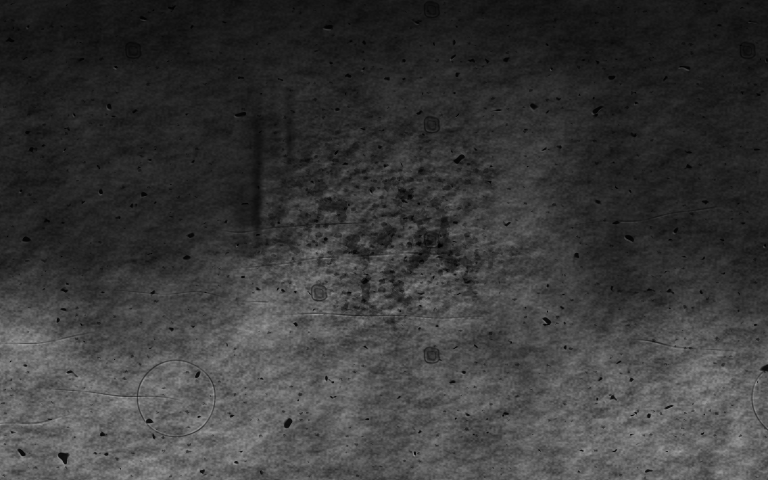
Write a WebGL 2 fragment shader that draws this texture.

```glsl
#version 300 es
precision highp float;

#define PALE 0.395
#define DARK 0.135
#define CENTRE_LIFT 0.105
#define GRAIN 0.30
#define RELIEF 0.9
#define TILE_WIDTH 1.28
#define KNOT_RADIUS 0.016
#define RING_RADIUS 0.081
#define SCRATCHES 9

uniform vec2 u_resolution;
out vec4 fragColor;

float hash(vec2 p) {
    vec3 q = fract(p.xyx * 0.1031);
    q += dot(q, q.yzx + 33.33);
    return fract((q.x + q.y) * q.z);
}

float noise(vec2 p) {
    vec2 i = floor(p), f = fract(p);
    f = f * f * (3.0 - 2.0 * f);
    return mix(mix(hash(i), hash(i + vec2(1, 0)), f.x),
               mix(hash(i + vec2(0, 1)), hash(i + vec2(1, 1)), f.x), f.y);
}

float fbm(vec2 p) {
    float sum = 0.0, gain = 0.5;
    for (int i = 0; i < 5; i++) {
        sum += gain * noise(p);
        p = mat2(1.6, 1.2, -1.2, 1.6) * p + 17.3;
        gain *= 0.5;
    }
    return sum / 0.97;
}

// One irregular hole per chosen grid cell
float pores(vec2 p, float cells, float chance, float radius) {
    vec2 g = p * cells, id = floor(g);
    vec2 centre = 0.5 + 0.4 * (vec2(hash(id + 3.1), hash(id + 7.7)) - 0.5);
    float size = hash(id + 12.9);
    vec2 d = (fract(g) - centre) * vec2(0.85, 1.15);
    d += 0.22 * (vec2(noise(g * 5.0), noise(g * 5.0 + 40.0)) - 0.5);
    float aa = cells / u_resolution.y;
    float hole = smoothstep(aa, -aa, length(d) - radius * mix(0.35, 1.0, size * size));
    return hole * step(hash(id + 21.3), chance);
}

float line(float d, float width) {
    float aa = 0.8 / u_resolution.y;
    return 1.0 - smoothstep(width - aa, width + aa, abs(d));
}

// Filled formwork mark: shaded disc, dark outline, lit lower edge
float knot(vec2 d) {
    d += 0.005 * (vec2(noise(d * 90.0), noise(d * 90.0 + 9.0)) - 0.5);
    float r = length(d);
    float disc = 1.0 - smoothstep(KNOT_RADIUS * 0.8, KNOT_RADIUS * 1.1, r);
    float lit = smoothstep(0.0, KNOT_RADIUS, -d.y - 0.3 * d.x);
    float inner = line(r - KNOT_RADIUS * 0.55, 0.001);
    return 1.0 - 0.28 * disc - 0.4 * line(r - KNOT_RADIUS, 0.0015) - 0.25 * inner
         + 0.4 * lit * line(r - KNOT_RADIUS * 0.8, 0.001);
}

void main() {
    vec2 p = gl_FragCoord.xy / u_resolution.y;
    float mottle = fbm(p * vec2(3.5, 5.0) + 4.0);
    float fine = fbm(p * vec2(32.0, 48.0));

    // Broad stain: pale foot, dark head, lifted centre
    float middle = smoothstep(0.48, 0.7, p.x) * (1.0 - smoothstep(1.08, 1.3, p.x));
    float belt = smoothstep(0.25, 0.5, p.y) * (1.0 - smoothstep(0.5, 1.0, p.y));
    float tone = mix(PALE, DARK, smoothstep(0.2, 0.58, p.y + 0.35 * (mottle - 0.5)));
    tone += CENTRE_LIFT * middle * belt;
    tone -= 0.05 * middle * (1.0 - smoothstep(0.2, 0.45, p.y));
    tone -= 0.045 * smoothstep(0.7, 1.0, p.y);

    // Mottling, grain and slanted relief
    float patches = fbm(p * 11.0 + 30.0);
    float slope = fine - fbm((p + vec2(0.003, -0.004)) * vec2(32.0, 48.0));
    float grain = noise(p * vec2(230.0, 270.0)) - 0.5;
    tone *= 1.0 + 0.55 * (patches - 0.5) + 0.45 * (fine - 0.5) + GRAIN * grain + RELIEF * slope;

    // Vertical runs left of the centre
    float runs = smoothstep(0.46, 0.54, p.x) * (1.0 - smoothstep(0.58, 0.68, p.x));
    runs *= smoothstep(0.42, 0.55, p.y) * (1.0 - smoothstep(0.68, 0.88, p.y));
    tone *= 1.0 + runs * (0.9 * noise(vec2(p.x * 60.0 + 2.0 * mottle, p.y * 7.0)) - 0.6);

    // Pitted cluster
    vec2 fromCluster = (p - vec2(0.81, 0.52)) / vec2(0.29, 0.21);
    float cluster = 1.0 - smoothstep(0.4, 1.2, length(fromCluster) + 0.8 * (patches - 0.5));
    float pits = smoothstep(0.56, 0.66, fbm(p * 42.0 + 8.0));
    tone *= 1.0 - cluster * (0.38 * pits + 0.45 * pores(p, 52.0, 0.5, 0.34) - 1.2 * slope);

    // Faint scratches, mostly level
    for (int i = 0; i < SCRATCHES; i++) {
        vec2 seed = vec2(float(i), 5.0);
        vec2 d = p - vec2(1.6 * hash(seed), 0.08 + 0.5 * hash(seed + 11.0));
        float reach = mix(0.06, 0.3, hash(seed + 23.0));
        float bend = 0.25 * (hash(seed + 37.0) - 0.4) * d.x + 0.02 * (noise(p * 12.0) - 0.5);
        float fade = (1.0 - smoothstep(0.5 * reach, reach, abs(d.x))) * noise(p * 35.0);
        tone *= 1.0 - 0.6 * fade * line(d.y - bend, 0.001);
        tone *= 1.0 + 0.4 * fade * line(d.y - bend + 0.003, 0.0008);
    }

    // Large ring and column of knots
    vec2 tiled = vec2(mod(p.x, TILE_WIDTH), p.y);
    vec2 toRing = vec2(mod(p.x + 0.273, TILE_WIDTH) - 0.64, p.y - 0.17);
    float ringGap = length(toRing) - RING_RADIUS + 0.004 * (noise(p * 25.0) - 0.5);
    tone *= 1.0 - 0.45 * line(ringGap, 0.001) * (0.4 + noise(p * 30.0));
    tone *= 1.0 + 0.2 * line(ringGap + 0.003, 0.001);
    for (int i = 0; i < 4; i++) tone *= knot(p - vec2(0.9, 0.26 + 0.24 * float(i)));
    tone *= knot(p - vec2(0.665, 0.39)) * knot(tiled - vec2(0.278, 0.895));

    // Open pores with lit rims
    vec2 toLight = vec2(0.002, 0.003);
    float holes = max(pores(p, 11.0, 0.28, 0.085), pores(p + 3.7, 27.0, 0.22, 0.13));
    float shifted = pores(p + toLight, 11.0, 0.28, 0.085);
    float specks = pores(p + 9.2, 60.0, 0.13, 0.2);
    tone += 0.16 * max(shifted - holes, 0.0) * noise(p * 80.0);
    tone *= (1.0 - 0.85 * holes) * (1.0 - 0.5 * specks);

    fragColor = vec4(vec3(clamp(tone, 0.0, 1.0)), 1.0);
}
```
